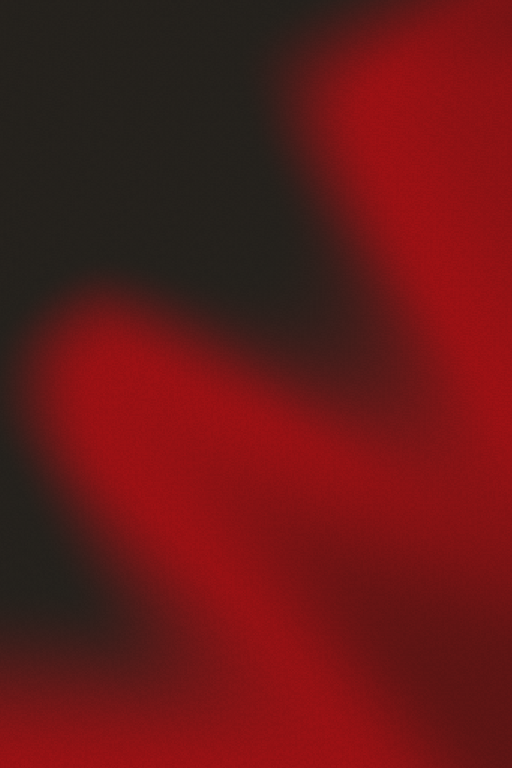
This background is drawn by a Shadertoy shader. Its source:

```glsl
// A soft crimson flow over warm charcoal: two rounded lobes joined at a notch.
// Hyperbolic edge curves give signed distances, which are smoothly blended,
// feathered with a varying softness, shaded inside and finished with grain.

float hash(vec2 p) {
    return fract(sin(dot(p, vec2(127.1, 311.7))) * 43758.5453);
}

// Rounded V: zero at t = 0, tending to the given slope on both sides.
float bend(float t, float slope, float roundness) {
    return sqrt(slope * slope * t * t + roundness * roundness) - roundness;
}

float smoothMin(float a, float b, float k) {
    float h = max(k - abs(a - b), 0.0) / k;
    return min(a, b) - 0.25 * k * h * h;
}

float smoothMax(float a, float b, float k) {
    return -smoothMin(-a, -b, k);
}

void mainImage(out vec4 fragColor, in vec2 fragCoord) {
    vec2 p = fragCoord / iResolution.y;

    // Upper right lobe, bounded on its left; the edge flares near the top.
    float flare = max(p.y - 0.896, 0.0);
    float upperEdge = 0.401 + bend(p.y - 0.857, 0.5, 0.026) + 6.9 * flare * flare;
    float upperLobe = (p.x - upperEdge) * 0.88;

    // Lower lobe, bounded above and along a diagonal on its left.
    float crest = (0.602 - bend(p.x - 0.13, 0.5, 0.026) - p.y) * 0.9;
    float flank = (p.x - 0.05 - bend(p.y - 0.492, 0.85, 0.104)) * 0.78;
    float lowerLobe = smoothMin(crest, flank, 0.052);
    float depth = smoothMax(upperLobe, lowerLobe, 0.195);

    // Feathered coverage, joined by a glow rising from the bottom.
    float softness = 0.057 + 0.016 * smoothstep(0.08, 0.29, p.x)
        + 0.055 * smoothstep(0.84, 1.0, p.y)
        + 0.04 * (1.0 - smoothstep(0.15, 0.41, p.y));
    float cover = smoothstep(-softness, softness, depth);
    float glow = 1.0 - smoothstep(-0.016, 0.238, p.y);
    cover = 1.0 - (1.0 - cover) * (1.0 - glow);

    // Interior shading behind the bright rims, deepest at the lower right.
    float shade = 0.19 * smoothstep(0.08, 0.2, depth)
        + 0.7 * smoothstep(0.06, 0.235, flank) * (1.0 - smoothstep(0.115, 0.48, p.y))
        + 0.4 * smoothstep(0.88, 1.0, p.y);

    vec3 charcoal = vec3(0.143, 0.13, 0.112);
    vec3 crimson = vec3(0.605, 0.065, 0.078);
    vec3 maroon = vec3(0.335, 0.082, 0.077);
    vec3 color = mix(charcoal, mix(crimson, maroon, min(shade, 1.0)), cover);

    // Fine grain in cells tied to the canvas height.
    color *= 1.0 + 0.07 * (hash(floor(p * 512.0)) - 0.5);
    fragColor = vec4(color, 1.0);
}
```
